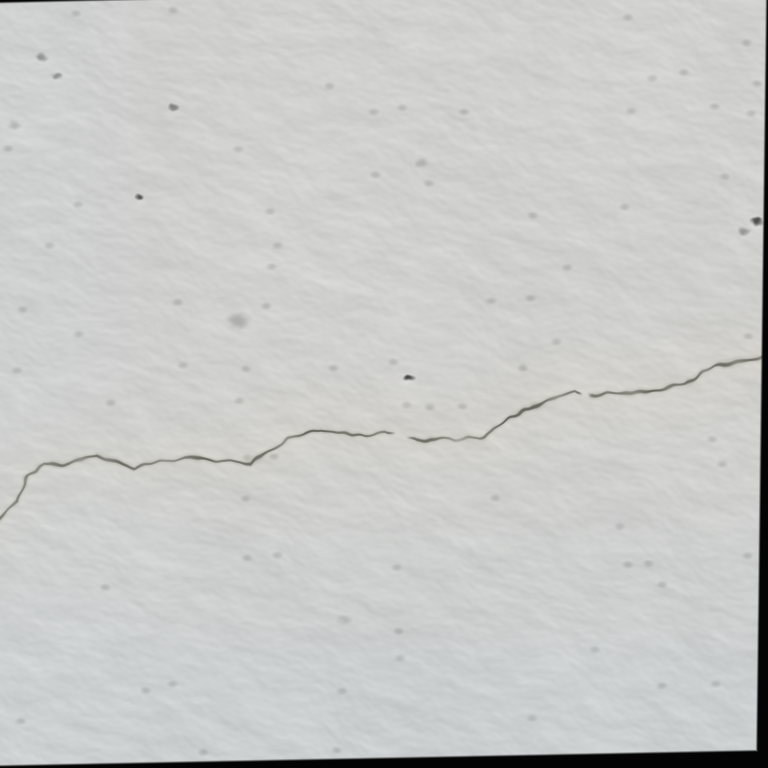
This texture is drawn by a WebGL 2 fragment shader. Its source:

```glsl
#version 300 es
precision highp float;
// A pale plaster wall with a thin crack, a few pits and dark slanted borders.
uniform vec2 u_resolution;
out vec4 fragColor;

vec2 hash2(vec2 cell) {
  vec3 h = fract(cell.xyx * vec3(0.1031, 0.1030, 0.0973));
  h += dot(h, h.yzx + 33.33);
  return fract((h.xx + h.yz) * h.zy);
}

float gradientDot(vec2 cell, vec2 corner, vec2 f) {
  float angle = 6.2832 * hash2(cell + corner).x;
  return dot(vec2(cos(angle), sin(angle)), f - corner);
}

float gradientNoise(vec2 p) {
  vec2 cell = floor(p), f = fract(p);
  vec2 w = f * f * f * (f * (f * 6.0 - 15.0) + 10.0);
  return mix(
    mix(gradientDot(cell, vec2(0, 0), f), gradientDot(cell, vec2(1, 0), f), w.x),
    mix(gradientDot(cell, vec2(0, 1), f), gradientDot(cell, vec2(1, 1), f), w.x), w.y);
}

// Brushed relief: octaves stretched along a stroke falling to the right
float plasterHeight(vec2 p) {
  vec2 q = vec2(dot(p, vec2(0.96, -0.28)), dot(p, vec2(0.28, 0.96)));
  q += 0.012 * gradientNoise(p * 9.0);
  float sum = 0.0, amplitude = 1.0;
  vec2 frequency = vec2(13.0, 27.0);
  for (int i = 0; i < 4; i++) {
    sum += amplitude * gradientNoise(q * frequency + float(i) * 17.3);
    frequency *= 1.9;
    amplitude *= 0.66;
  }
  return sum;
}

float segmentDistance(vec2 p, vec2 a, vec2 b) {
  vec2 ab = b - a;
  return length(p - a - ab * clamp(dot(p - a, ab) / dot(ab, ab), 0.0, 1.0));
}

const vec2 crackPath[22] = vec2[22](
  vec2(-0.005, 0.320), vec2(0.023, 0.349), vec2(0.036, 0.381), vec2(0.059, 0.396),
  vec2(0.091, 0.397), vec2(0.124, 0.407), vec2(0.173, 0.392), vec2(0.241, 0.404),
  vec2(0.326, 0.397), vec2(0.390, 0.435), vec2(0.417, 0.440), vec2(0.475, 0.432),
  vec2(0.501, 0.438), vec2(0.544, 0.427), vec2(0.625, 0.429), vec2(0.684, 0.467),
  vec2(0.749, 0.491), vec2(0.768, 0.485), vec2(0.859, 0.492), vec2(0.892, 0.500),
  vec2(0.931, 0.523), vec2(1.000, 0.536));

float crackDistance(vec2 p) {
  float d = 1.0;
  for (int i = 0; i < 21; i++) d = min(d, segmentDistance(p, crackPath[i], crackPath[i + 1]));
  return d;
}

// Pits: centre, radius, darkness
const vec4 pits[11] = vec4[11](
  vec4(0.182, 0.743, 0.007, 0.60), vec4(0.226, 0.860, 0.008, 0.36),
  vec4(0.532, 0.508, 0.008, 0.66), vec4(0.986, 0.712, 0.009, 0.62),
  vec4(0.968, 0.699, 0.009, 0.28), vec4(0.054, 0.925, 0.009, 0.30),
  vec4(0.074, 0.901, 0.008, 0.30), vec4(0.310, 0.582, 0.018, 0.16),
  vec4(0.549, 0.787, 0.010, 0.14), vec4(0.019, 0.837, 0.010, 0.14),
  vec4(0.449, 0.193, 0.011, 0.09));

void main() {
  vec2 uv = gl_FragCoord.xy / u_resolution;
  float px = 1.0 / min(u_resolution.x, u_resolution.y);

  // Broad tint: cool at the left and bottom, neutral above
  vec3 color = mix(vec3(0.797, 0.810, 0.810), vec3(0.815, 0.815, 0.807), smoothstep(0.05, 0.5, uv.y));
  color = mix(color, vec3(0.805, 0.815, 0.818), 0.6 * smoothstep(0.35, 0.0, uv.x));
  color += 0.012 * gradientNoise(uv * 4.0 + 8.0);

  // Relief lit from above
  float height = plasterHeight(uv);
  float slope = height - plasterHeight(uv + vec2(0.002, 0.005));
  color += 0.016 * height + 0.036 * slope;

  // Sparse faint specks, one per grid cell
  vec2 cell = floor(uv * 24.0);
  vec2 offset = fract(uv * 24.0) - 0.25 - 0.5 * hash2(cell + 4.0);
  float speck = smoothstep(0.16, 0.02, length(offset * vec2(0.7, 1.0)));
  color -= 0.09 * speck * step(0.88, hash2(cell + 51.0).y);

  // Pits with a ragged outline and a pale lower rim
  vec2 ragged = uv + 0.003 * vec2(gradientNoise(uv * 110.0), gradientNoise(uv * 110.0 + 40.0));
  for (int i = 0; i < 11; i++) {
    vec4 pit = pits[i];
    vec2 d = (ragged - pit.xy) * vec2(0.85, 1.25);
    color += 0.05 * pit.w * smoothstep(pit.z * 1.6, 0.0, length(d + vec2(0.0, pit.z)));
    color *= 1.0 - pit.w * smoothstep(pit.z, pit.z * 0.15, length(d));
  }

  // Crack: warm stain, soft shade, broken dark core
  vec2 wander = vec2(gradientNoise(uv * 55.0), gradientNoise(uv * 55.0 + 23.0));
  float d = crackDistance(uv + 0.005 * wander);
  color += vec3(0.010, 0.003, -0.014) * exp(-d * 32.0);
  float gaps = smoothstep(0.005, 0.018, abs(uv.x - 0.522)) * smoothstep(0.002, 0.010, abs(uv.x - 0.762));
  float strength = gaps * clamp(0.82 + 0.6 * gradientNoise(uv * 31.0 + 5.0), 0.3, 1.0);
  strength *= 1.0 - 0.35 * smoothstep(0.05, 0.02, abs(uv.x - 0.60));
  color = mix(color, vec3(0.55, 0.55, 0.51), 0.38 * strength * smoothstep(0.0065, 0.0, d));
  color = mix(color, vec3(0.32, 0.32, 0.29), 0.78 * strength * smoothstep(0.0016 + px, 0.0004, d));

  // Slanted black margins on the right, bottom and upper left
  float inside = min(0.985 + 0.013 * uv.y - uv.x, uv.y - 0.003 - 0.020 * uv.x);
  inside = min(inside, 0.9965 + 0.023 * uv.x - uv.y);
  color = mix(vec3(0.015), color, smoothstep(-0.0015 - 0.5 * px, 0.0015 + 0.5 * px, inside));

  fragColor = vec4(clamp(color, 0.0, 1.0), 1.0);
}
```
